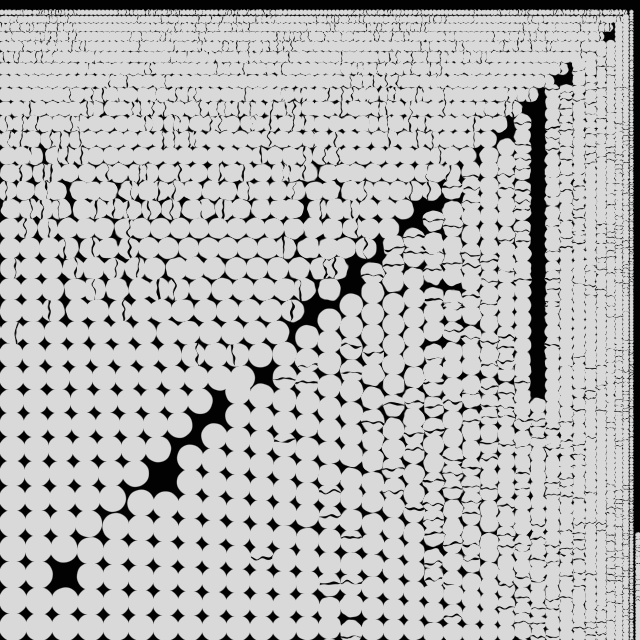
Give the GLSL for this pattern, as a Shadertoy shader.

```glsl
// Nested right-angle strands of pale, cracked beads on black, shrinking toward the top right.

float hash(vec2 p) {
    return fract(sin(dot(p, vec2(127.1, 311.7))) * 43758.5);
}

float gradientDot(vec2 cell, vec2 offset) {
    float a = 6.2832 * hash(cell);
    return dot(vec2(cos(a), sin(a)), offset);
}

float gradientNoise(vec2 p) {
    vec2 i = floor(p), f = p - i;
    vec2 u = f * f * (3.0 - 2.0 * f);
    vec2 e = vec2(1, 0);
    return mix(mix(gradientDot(i, f), gradientDot(i + e, f - e), u.x),
               mix(gradientDot(i + e.yx, f - e.yx), gradientDot(i + 1.0, f - 1.0), u.x), u.y);
}

// Column x and row y of ring k, crowding toward the outer edges
vec2 ringPosition(float k) {
    return vec2(0.0205, 0.021) + 0.041 * k - vec2(2.05e-4, 1.5e-4) * k * k
         - vec2(1.38e-7 * k, 6.4e-6) * k * k * k;
}

// Distance to a line of beads; q = (along, across), beads stop at limit
float strand(vec2 q, float size, float limit, float k, float salt) {
    if (abs(q.y) > size) return 1.0;
    float pitch = size * mix(1.0, 0.62, smoothstep(14.0, 33.0, k));
    float home = floor(q.x / pitch);
    float d = 1.0;

    for (float n = -1.0; n <= 1.0; n++) {
        float cell = home + n;
        float along = (cell + 0.5) * pitch;
        if (along > limit || cell < -1.0) continue;

        // Beads become irregular in patches away from the lower left
        float patchy = gradientNoise(vec2(along * 9.0 + salt, k * 0.4));
        float mess = smoothstep(8.0, 18.0, k) * smoothstep(-0.4, 0.15, patchy);
        vec2 seed = vec2(cell, k + salt);
        float h = hash(seed);
        vec2 r = q - vec2(along + (h - 0.5) * 0.4 * mess * pitch, 0.0);
        float ragged = gradientNoise(q / size * 3.0 + seed);
        float radius = size * mix(0.545, 0.42, smoothstep(31.5, 33.0, k));
        float bead = length(r) - radius - size * ragged * (0.02 + 0.1 * mess);

        // Thin wavy crack across the bead
        if (hash(seed + 17.0) < mess * 0.6) {
            float bend = (h - 0.5) * 0.5 + 0.25 * gradientNoise(vec2(q.y / size * 2.5, h * 90.0));
            float crack = abs(r.x / size - bend) - 0.03 - 0.08 * ragged;
            bead = max(bead, -crack * size);
        }
        d = min(d, bead);
    }
    return d;
}

void mainImage(out vec4 fragColor, in vec2 fragCoord) {
    vec2 p = fragCoord / iResolution.xy;
    float d = 1.0;

    // Each ring is one row and one column, parted by stepped gaps on the diagonal
    for (float k = 0.0; k < 34.0; k++) {
        vec2 corner = ringPosition(k);
        vec2 size = ringPosition(k + 0.5) - ringPosition(k - 0.5);
        float shorten = mod(k, 4.0) == 2.0 ? 0.9 : 0.0;
        float rowEnd = corner.x - size.x * (k < 2.0 ? 0.3 : 0.75);
        float columnEnd = corner.y + size.y * (0.4 - shorten);

        // Long black slot on the right
        if (k == 24.0) {
            rowEnd = 0.808;
            columnEnd = 0.38;
        }
        d = min(d, strand(vec2(p.x, p.y - corner.y), size.y, rowEnd, k, 0.0));
        d = min(d, strand(vec2(p.y, p.x - corner.x), size.x, columnEnd, k, 50.0));
    }

    // Short outermost column at the lower right
    d = min(d, strand(vec2(p.y, p.x - 0.997), 0.008, 0.165, 31.0, 50.0));

    float edge = 0.8 / iResolution.y;
    vec3 color = mix(vec3(0.85), vec3(0.006), smoothstep(-edge, edge, d));
    fragColor = vec4(color, 1.0);
}
```
